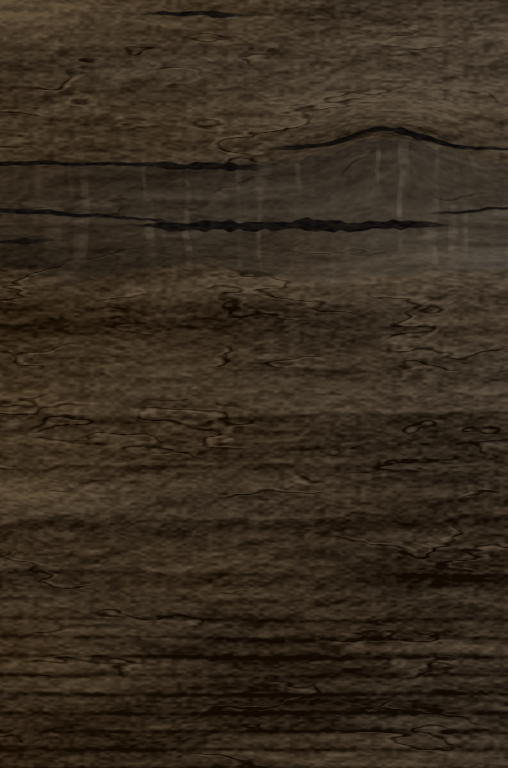
This texture is drawn by a WebGL 1 fragment shader. Its source:

```glsl
precision highp float;
uniform vec2 u_resolution;

#define DARK vec3(0.108, 0.078, 0.046)
#define LIGHT vec3(0.312, 0.268, 0.212)
#define CRACK_COLOR vec3(0.035, 0.030, 0.028)
#define BASE_TONE 0.62
#define BAND_CONTRAST 1.15
#define FIBRE_CONTRAST 0.65
#define RELIEF_CONTRAST 0.85
#define FINE_CONTRAST 0.50
#define EDGE_CONTRAST 0.42
#define STRIPE_PERIOD 0.0245

float hash(vec2 p) {
  return fract(sin(dot(p, vec2(127.1, 311.7))) * 43758.5453);
}

float noise(vec2 p) {
  vec2 cell = floor(p), f = fract(p);
  f = f * f * (3.0 - 2.0 * f);
  return mix(mix(hash(cell), hash(cell + vec2(1.0, 0.0)), f.x),
             mix(hash(cell + vec2(0.0, 1.0)), hash(cell + 1.0), f.x), f.y);
}

float fbm(vec2 p) {
  float sum = 0.0, amplitude = 0.533;
  for (int i = 0; i < 4; i++) {
    sum += amplitude * noise(p);
    p = mat2(1.98, 0.12, -0.12, 1.98) * p + 17.3;
    amplitude *= 0.5;
  }
  return sum;
}

float bump(float x, float center, float width) {
  float d = (x - center) / width;
  return exp(-d * d);
}

// Height of the torn, flaky wood surface
float flakes(vec2 p) {
  p.y += 0.022 * (fbm(p * vec2(9.0, 14.0)) - 0.5);
  float ridge = 1.0 - abs(2.0 * fbm(p * vec2(17.0, 44.0)) - 1.0);
  return 0.55 * ridge + 0.45 * fbm(p * vec2(46.0, 85.0) + 41.0);
}

// Coverage of a tapered, splintered crack between two x positions
float crack(vec2 p, float path, float from, float to, float width) {
  float wobble = 0.007 * (fbm(p * vec2(30.0, 3.0)) - 0.5);
  float taper = smoothstep(from, from + 0.06, p.x) * (1.0 - smoothstep(to - 0.08, to, p.x));
  float splinter = noise(vec2(p.x * 22.0, path * 9.0)) * (0.5 + noise(vec2(p.x * 90.0, p.y * 60.0)));
  float d = abs(p.y - path - wobble) - width * taper * (0.15 + 1.5 * splinter);
  return taper * (1.0 - smoothstep(-0.0010, 0.0016, d));
}

void main() {
  vec2 p = gl_FragCoord.xy / u_resolution.y;
  float side = gl_FragCoord.x / u_resolution.x;
  float knot = bump(p.x, 0.51, 0.085);

  // Grain bends around the knot and wavers along the board
  vec2 g = p;
  g.y -= 0.035 * knot * bump(p.y, 0.80, 0.06);
  g.y += 0.018 * (fbm(p * vec2(4.0, 7.0) + 5.0) - 0.5);

  // Smooth exposed layer between the cracks
  float ragged = 0.075 * (fbm(p * vec2(11.0, 24.0)) - 0.5);
  float layer = smoothstep(0.640, 0.656, p.y + ragged)
              * (1.0 - smoothstep(0.780, 0.796, g.y));
  float rough = 1.0 - 0.55 * layer;

  // Broad bands, long fibres, lit flakes and fine grit
  float tone = BASE_TONE;
  tone += BAND_CONTRAST * (fbm(g * vec2(1.8, 14.0) + 3.0) - 0.5);
  tone += 0.35 * (noise(p * vec2(3.5, 7.0) + 8.0) - 0.5);
  tone += FIBRE_CONTRAST * (fbm(g * vec2(9.0, 95.0) + 23.0) - 0.5);
  float relief = flakes(g) - flakes(g + vec2(-0.0022, 0.0034));
  tone += RELIEF_CONTRAST * rough * clamp(relief * 1.7, -0.40, 0.50);
  tone += FINE_CONTRAST * rough * (noise(g * vec2(150.0, 300.0)) - 0.5);
  tone += 0.08 * smoothstep(0.80, 0.90, p.y);

  // Sparse crisp flake edges: a dark cut beside a lit lip
  float contour = fbm(g * vec2(9.0, 32.0) + 71.0);
  float patches = rough * smoothstep(0.48, 0.72, noise(g * vec2(13.0, 30.0) + 9.0));
  float cut = 1.0 - smoothstep(0.004, 0.026, abs(contour - 0.50));
  float lip = 1.0 - smoothstep(0.004, 0.030, abs(contour - 0.55));
  tone += EDGE_CONTRAST * patches * (0.75 * lip - 1.1 * cut);

  // Dark seams: sharp upper edge, soft fade below
  for (int i = 0; i < 5; i++) {
    float k = float(i);
    float seam = 0.520 - 0.064 * k + 0.018 * (hash(vec2(k, 4.0)) - 0.5);
    float d = seam - g.y;
    float strength = 0.25 + 0.75 * noise(vec2(p.x * 5.0 + k * 9.0, k));
    float shade = smoothstep(-0.003, 0.002, d) * exp(-max(d, 0.0) / 0.017);
    tone -= 0.55 * strength * shade;
  }

  // Close parallel growth lines near the bottom
  float phase = (p.y + 0.35 * (g.y - p.y) + 0.004 * noise(p * vec2(5.0, 12.0))) / STRIPE_PERIOD;
  float stripe = pow(0.5 + 0.5 * cos(6.2832 * phase), 7.0);
  float lower = 1.0 - smoothstep(0.16, 0.26, p.y);
  tone -= 0.55 * lower * stripe * (0.45 + 0.8 * noise(vec2(p.x * 5.0, floor(phase + 0.5))));

  // Pale cross scratches on the smooth layer
  float column = noise(vec2(p.x * 105.0 + 0.7 * noise(p * 40.0), p.y * 10.0));
  float scratch = smoothstep(0.60, 0.92, column) * noise(p * vec2(40.0, 130.0));
  tone += layer * (0.42 * scratch - 0.28 + 0.28 * side);
  tone -= 0.30 * knot * bump(p.y, 0.825, 0.016);

  // Brown ramp, warmer at left and greyer at right
  vec3 color = mix(DARK, LIGHT, clamp(tone, -0.20, 1.25));
  float grey = dot(color, vec3(0.3, 0.59, 0.11));
  float warmth = 1.36 - 0.32 * side - 0.30 * layer + 0.40 * (fbm(p * vec2(4.0, 12.0) + 60.0) - 0.5);
  color = mix(vec3(grey), color, warmth);

  // Open cracks
  float arch = 0.806 + 0.026 * bump(p.x, 0.50, 0.065);
  float cracks = crack(p, 0.788 - 0.014 * p.x, -0.08, 0.38, 0.0036);
  cracks = max(cracks, crack(p, arch, 0.33, 0.78, 0.0026));
  cracks = max(cracks, crack(p, 0.727 - 0.07 * p.x, -0.08, 0.26, 0.0030));
  cracks = max(cracks, crack(p, 0.706, 0.14, 0.62, 0.0044));
  cracks = max(cracks, crack(p, 0.670 + 0.09 * p.x, 0.54, 0.78, 0.0030));
  cracks = max(cracks, crack(p, 0.686, -0.08, 0.10, 0.0024));
  cracks = max(cracks, crack(p, 0.982, 0.16, 0.36, 0.0034));
  cracks *= 0.62 + 0.38 * noise(p * vec2(130.0, 300.0));
  gl_FragColor = vec4(mix(color, CRACK_COLOR, cracks), 1.0);
}
```
